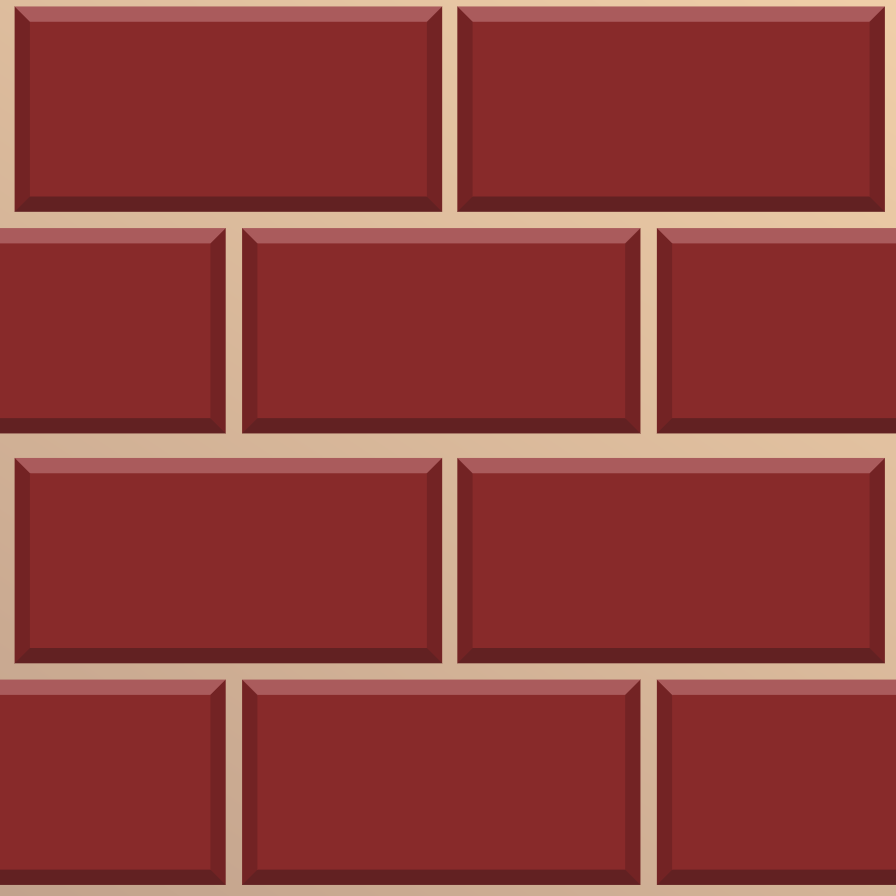
This pattern is drawn by a Shadertoy shader. Its source:

```glsl
// Running-bond wall of bevelled red bricks over a softly graded mortar.
// Each pixel folds into one brick; distances to its sides give the outline,
// the mitred bevels and the flat face. Alternate courses use narrower bricks.

// Antialiased coverage of the region where distance d is positive.
float cover(float d, float pixel) {
    return clamp(d / pixel + 0.5, 0.0, 1.0);
}

// Mortar: lightest at the upper right, darkest at the lower left.
vec3 mortarColor(vec2 uv) {
    float light = clamp(0.4 * uv.x + 0.6 * uv.y, 0.0, 1.0);
    return mix(vec3(0.76, 0.635, 0.55), vec3(0.94, 0.81, 0.66), light);
}

// q: position from the brick centre, y downwards.
vec3 brickColor(vec2 q, vec2 inset, float pixel) {
    vec3 topBevel = vec3(0.665, 0.355, 0.36);
    vec3 bottomBevel = vec3(0.385, 0.13, 0.135);
    vec3 sideBevel = vec3(0.45, 0.138, 0.14);
    vec3 face = vec3(0.535, 0.164, 0.165);

    vec3 bevel = mix(topBevel, bottomBevel, step(0.0, q.y));
    bevel = mix(bevel, sideBevel, cover((inset.y - inset.x) * 0.7071, pixel));
    return mix(bevel, face, cover(min(inset.x, inset.y) - 0.0171, pixel));
}

void mainImage(out vec4 fragColor, in vec2 fragCoord) {
    vec2 uv = fragCoord / iResolution.y;
    float pixel = 1.0 / iResolution.y;
    vec2 p = vec2(uv.x, 1.0 - uv.y);

    // Courses counted from the top; odd ones are shifted and narrower.
    float courseHeight = 0.25195;
    float y = p.y + 0.0065;
    float odd = mod(floor(y / courseHeight), 2.0);
    float period = mix(0.4941, 0.4629, odd);
    float centerX = mix(0.2549, 0.4925, odd);
    vec2 halfSize = vec2(mix(0.2386, 0.2223, odd), 0.1146);

    // Fold into the nearest brick and measure inward from its edges.
    vec2 q = vec2(mod(p.x - centerX + 0.5 * period, period) - 0.5 * period,
                  mod(y, courseHeight) - mix(0.1283, 0.1237, odd));
    vec2 inset = halfSize - abs(q);

    float brick = cover(min(inset.x, inset.y), pixel);
    vec3 color = mix(mortarColor(uv), brickColor(q, inset, pixel), brick);
    fragColor = vec4(color, 1.0);
}
```
